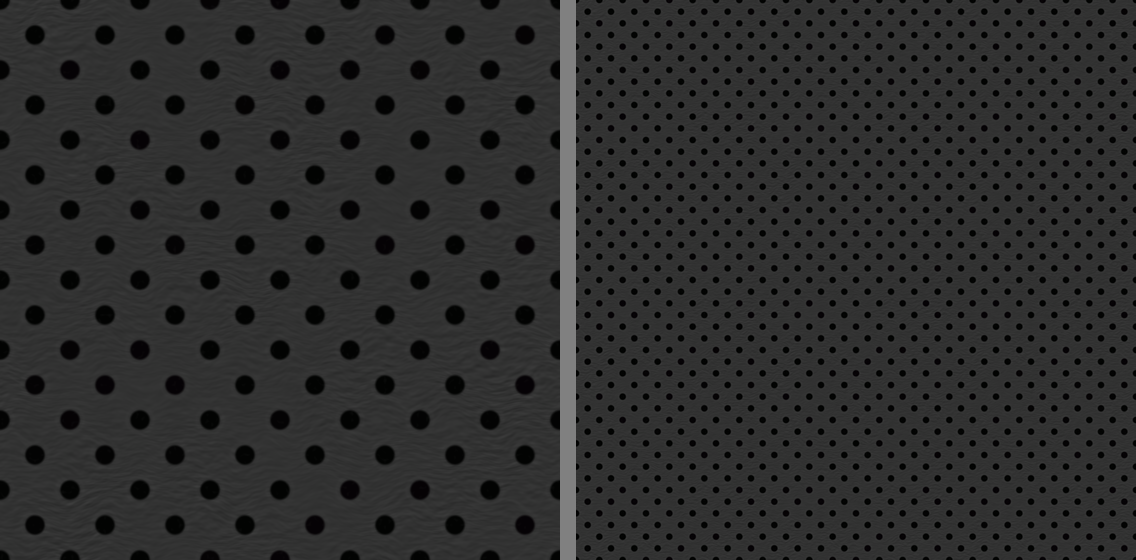
Left, the tile; right, the same tile 3 across and 3 down.
Give the GLSL for this texture, as a three.js fragment shader.

```glsl
// Dark perforated leather: round black holes on a staggered grid, punched
// in a finely wrinkled hide. Holes are distance fields in a repeated cell;
// the grain is warped, wrapping gradient noise lit as a shallow relief.

#define REPEATS 8.0          // cells across and down, two holes per cell
#define HOLE_RADIUS 0.138    // in cells
#define EDGE_SOFTNESS 0.024  // in cells
#define RIM_STRENGTH 0.010
#define GRAIN_FREQ vec2(44.0, 104.0)
#define GRAIN_STRENGTH 0.050
#define GRAIN_WARP 0.012
#define LIGHT_STEP vec2(-0.0007, 0.0026)
#define LEATHER_COLOR vec3(0.194, 0.195, 0.194)
#define HOLE_COLOR vec3(0.009, 0.013, 0.009)
#define HOLE_TINT vec3(0.012, -0.004, 0.010)

varying vec2 vUv;

float hash(vec2 p) {
  vec3 q = fract(vec3(p.xyx) * 0.1031);
  q += dot(q, q.yzx + 33.33);
  return fract((q.x + q.y) * q.z);
}

// Dot product of a random unit gradient with the offset from its corner
float cornerSlope(vec2 corner, vec2 offset, vec2 period, float seed) {
  float angle = 6.28319 * hash(mod(corner, period) + seed);
  return dot(vec2(cos(angle), sin(angle)), offset);
}

// Gradient noise that repeats after a whole number of lattice cells
float wrapNoise(vec2 uv, vec2 period, float seed) {
  vec2 p = uv * period;
  vec2 i = floor(p);
  vec2 f = p - i;
  vec2 w = f * f * f * (f * (f * 6.0 - 15.0) + 10.0);
  vec2 e = vec2(1.0, 0.0);
  float a = cornerSlope(i, f, period, seed);
  float b = cornerSlope(i + e.xy, f - e.xy, period, seed);
  float c = cornerSlope(i + e.yx, f - e.yx, period, seed);
  float d = cornerSlope(i + e.xx, f - e.xx, period, seed);
  return mix(mix(a, b, w.x), mix(c, d, w.x), w.y);
}

// Height of the hide: long flat wrinkles with finer creases on top
float hideHeight(vec2 uv) {
  float wrinkles = wrapNoise(uv, GRAIN_FREQ, 11.0);
  float creases = wrapNoise(uv, GRAIN_FREQ * 2.0, 37.0);
  return wrinkles + 0.35 * creases;
}

// Relief shading of the hide, with calmer and rougher areas
float hideRelief(vec2 uv) {
  vec2 bend = vec2(wrapNoise(uv, vec2(9.0), 3.0), wrapNoise(uv, vec2(13.0, 11.0), 5.0));
  vec2 p = uv + GRAIN_WARP * bend * vec2(1.0, 2.0);
  float roughness = 0.85 + 0.8 * wrapNoise(uv, vec2(5.0), 71.0);
  return (hideHeight(p + LIGHT_STEP) - hideHeight(p)) * roughness;
}

void main() {
  // Nearest hole among the cell corners and the cell centres
  vec2 grid = vUv * REPEATS;
  vec2 cornerId = floor(grid + 0.5);
  vec2 centreId = floor(grid) + 0.5;
  float toCorner = length(grid - cornerId);
  float toCentre = length(grid - centreId);
  vec2 holeId = mod(toCorner < toCentre ? cornerId : centreId, REPEATS);
  float edge = min(toCorner, toCentre) - HOLE_RADIUS;

  // Leather with grain, faint mottling and a slightly lifted rim
  float mottle = wrapNoise(vUv, vec2(24.0, 40.0), 53.0);
  float rim = exp(-pow((edge - 0.055) / 0.025, 2.0));
  vec3 leather = LEATHER_COLOR + GRAIN_STRENGTH * hideRelief(vUv);
  leather += 0.008 * mottle + RIM_STRENGTH * rim;

  // Holes, some with a faint warm tint and dim specks inside
  float tint = smoothstep(0.55, 1.0, hash(holeId * 2.0 + 19.0));
  float speck = max(wrapNoise(vUv, vec2(120.0), 91.0) - 0.2, 0.0);
  vec3 hole = HOLE_COLOR + HOLE_TINT * tint + 0.05 * speck;

  float cover = smoothstep(-EDGE_SOFTNESS, EDGE_SOFTNESS, edge);
  gl_FragColor = vec4(mix(hole, leather, cover), 1.0);
}
```
